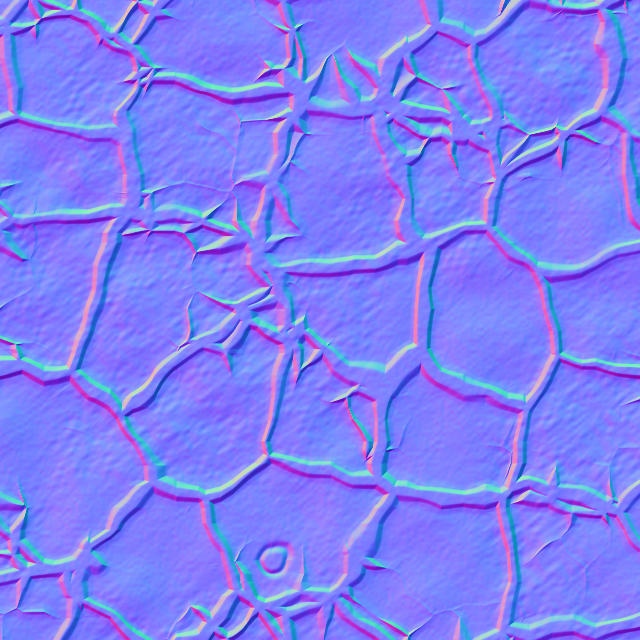
This texture map is drawn by a WebGL 1 fragment shader. Its source:

```glsl
precision highp float;
// Tangent-space normal map of cracked rock: angular grooves, short spurs and fine grain.
uniform vec2 u_resolution;

const float PLATE_SCALE = 4.9;   // plates across the canvas
const float SPUR_SCALE = 12.0;   // finer net that feeds the short spurs
const float SLOPE_STEP = 0.0011; // half width of the slope filter

vec2 hash2(vec2 p) {
  vec2 q = vec2(dot(p, vec2(127.1, 311.7)), dot(p, vec2(269.5, 183.3)));
  return fract(sin(q) * 43758.5453);
}

// Bilinear vector noise in -0.5..0.5; its creases bend lines at sharp angles.
vec2 creasedNoise(vec2 p) {
  vec2 i = floor(p), f = fract(p);
  vec2 low = mix(hash2(i), hash2(i + vec2(1.0, 0.0)), f.x);
  vec2 high = mix(hash2(i + vec2(0.0, 1.0)), hash2(i + vec2(1.0)), f.x);
  return mix(low, high, f.y) - 0.5;
}

// Smooth value noise in 0..1.
float smoothNoise(vec2 p) {
  vec2 i = floor(p), f = fract(p);
  f = f * f * (3.0 - 2.0 * f);
  return creasedNoise(i + f).x + 0.5;
}

// Distance to the nearest Voronoi border, in canvas units.
float borderDistance(vec2 p, float scale, float jitter) {
  vec2 cell = floor(p * scale), f = fract(p * scale);
  vec2 nearCell = vec2(0.0), nearOffset = vec2(0.0);
  float nearest = 8.0;
  for (int y = -1; y <= 1; y++) {
    for (int x = -1; x <= 1; x++) {
      vec2 g = vec2(float(x), float(y));
      vec2 r = g + 0.5 + jitter * (hash2(cell + g) - 0.5) - f;
      if (dot(r, r) < nearest) {
        nearest = dot(r, r);
        nearCell = g;
        nearOffset = r;
      }
    }
  }
  float border = 8.0;
  for (int y = -2; y <= 2; y++) {
    for (int x = -2; x <= 2; x++) {
      vec2 g = nearCell + vec2(float(x), float(y));
      vec2 r = g + 0.5 + jitter * (hash2(cell + g) - 0.5) - f;
      vec2 across = r - nearOffset;
      if (dot(across, across) > 0.0001) {
        border = min(border, dot(0.5 * (r + nearOffset), normalize(across)));
      }
    }
  }
  return border / scale;
}

// Patchy diagonal streaks with fine pitting.
float grain(vec2 p) {
  vec2 streak = vec2(dot(p, vec2(0.8, 0.6)), dot(p, vec2(-0.6, 0.8)));
  float patches = smoothstep(0.3, 0.8, smoothNoise(p * 6.0 + 31.0));
  float height = 0.0010 * smoothNoise(p * 19.0 + 3.0);
  height += mix(0.0006, 0.0018, patches) * smoothNoise(streak * vec2(32.0, 62.0) + 11.0);
  height += mix(0.0004, 0.0016, patches) * smoothNoise(streak * vec2(75.0, 125.0) + 23.0);
  return height + 0.0005 * smoothNoise(p * 170.0 + 7.0);
}

// Round dent with a raised rim.
float ringDent(vec2 p, vec2 center, float radius) {
  vec2 d = p - center + 0.012 * creasedNoise(p * 40.0);
  float rim = (length(d) - radius) / 0.005;
  return 0.006 * exp(-rim * rim);
}

// Jagged grooves with flat floors, uneven walls and tapering spurs.
float cracks(vec2 p) {
  vec2 bent = p + 0.045 * creasedNoise(p * 11.0 + 5.0);
  bent += 0.018 * creasedNoise(p * 29.0 + 17.0);
  float plate = borderDistance(bent, PLATE_SCALE, 0.88);
  float spur = borderDistance(bent + 0.37, SPUR_SCALE, 0.8);

  float halfWidth = mix(0.000, 0.011, smoothNoise(p * 10.0 + 41.0));
  float wall = mix(0.005, 0.012, smoothNoise(p * 19.0 + 53.0));
  float depth = mix(0.003, 0.012, smoothNoise(p * 15.0 + 67.0));
  float spurFade = 0.02 * smoothstep(0.25, 0.60, smoothNoise(p * 9.0 + 79.0));

  float spurEdge = spur + 0.24 * plate + spurFade - 0.008;
  float edge = min(plate - halfWidth, spurEdge);
  float shoulder = 0.0035 * smoothstep(-0.004, 0.020, edge);
  return depth * smoothstep(0.0, wall, edge) + shoulder;
}

float surfaceHeight(vec2 p) {
  return cracks(p) + grain(p) + ringDent(p, vec2(0.43, 0.125), 0.022);
}

void main() {
  vec2 p = gl_FragCoord.xy / min(u_resolution.x, u_resolution.y);
  vec2 dx = vec2(SLOPE_STEP, 0.0), dy = dx.yx;
  vec2 slope = vec2(surfaceHeight(p + dx) - surfaceHeight(p - dx),
                    surfaceHeight(p + dy) - surfaceHeight(p - dy));
  slope /= 2.0 * SLOPE_STEP;

  // Green points down the canvas, so upper groove walls turn green.
  vec3 normal = normalize(vec3(-slope.x, slope.y, 1.0));
  gl_FragColor = vec4(0.5 + 0.5 * normal, 1.0);
}
```
